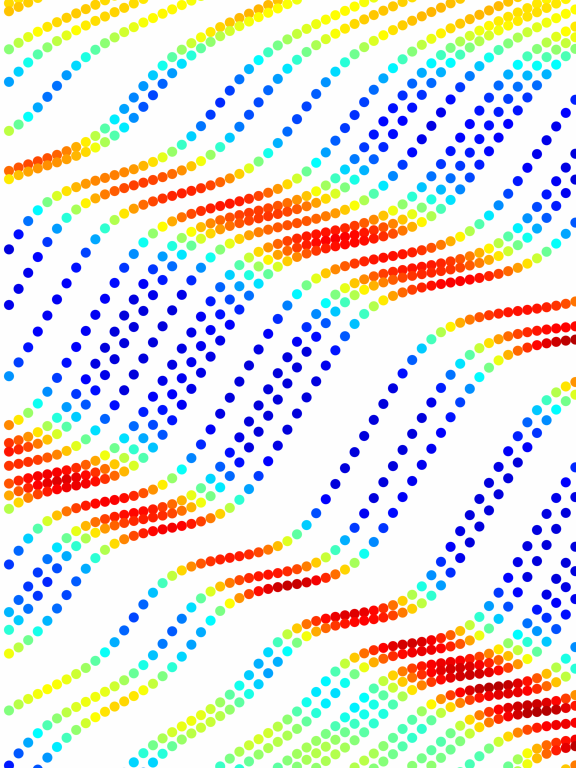
This pattern is drawn by a Shadertoy shader. Its source:

```glsl
float hash(float n) {
    return fract(sin(n * 12.9898 + 4.1) * 43758.547);
}

// One slow band: x = label offset, yz = its gradient across and down
vec3 jam(vec2 p, float centre, float slope, float density, float width) {
    float t = tanh((p.y - centre) / width);
    float g = density * (1.0 - t * t);
    return vec3(density * width * t, -slope * g, g);
}

// Car label, constant along each path, with its gradient
vec3 traffic(vec2 p) {
    float u = p.x;
    vec3 flow = vec3(1.5 * u + p.y, 1.5, 1.0);
    flow += jam(p, 0.02, 0.0, 2.3, 0.07);
    flow += jam(p, 0.275 + 0.15 * u + 0.16 * u * u, 0.15 + 0.32 * u, 2.6, 0.055 + 0.04 * u);
    flow += jam(p, 0.79 + 0.42 * u + 0.06 * u * u, 0.42 + 0.12 * u, 2.4, 0.075);
    flow += jam(p, 1.17 + 0.24 * u, 0.24, 1.6 - 1.1 * u, 0.08);
    return flow;
}

// Rainbow ramp: dark red when slow, deep blue when fast
vec3 speedColour(float speed) {
    float t = clamp(0.97 + speed * (0.085 * speed - 0.72), 0.09, 0.97);
    return clamp(1.5 - abs(4.0 * t - vec3(3.0, 2.0, 1.0)), 0.0, 1.0);
}

void mainImage(out vec4 fragColor, in vec2 fragCoord) {
    // Canvas width is one unit, y runs downward
    vec2 p = vec2(fragCoord.x, iResolution.y - fragCoord.y) / iResolution.x;
    float pixel = 1.0 / iResolution.x;
    float carsPerLabel = 22.0;
    vec3 colour = vec3(0.995);

    // Time steps are evenly spaced columns
    float firstColumn = floor((p.x - 0.0156) * 60.0);
    for (int c = 0; c < 2; c++) {
        float column = firstColumn + float(c);
        if (column < 0.0) continue;
        vec2 start = vec2(0.0156 + column / 60.0, p.y);
        float nearest = round(traffic(start).x * carsPerLabel);

        for (int k = -1; k <= 1; k++) {
            float car = nearest + float(k);
            // Missing cars leave gaps between platoons, at most four wide
            if (hash(car) > 0.42 && mod(car, 5.0) > 0.5) continue;
            float label = (car + 0.3 * (hash(car + 57.0) - 0.5)) / carsPerLabel;

            // Newton steps place the dot on its path
            vec2 dot = start;
            for (int n = 0; n < 2; n++) {
                vec3 f = traffic(dot);
                dot.y += (label - f.x) / f.z;
            }
            vec3 flow = traffic(dot);
            float speed = flow.y / flow.z + 0.12 * (hash(car + 131.0) - 0.5);
            float edge = length(p - dot) - 0.0087;
            float cover = 1.0 - smoothstep(-0.7 * pixel, 0.7 * pixel, edge);
            colour = mix(colour, speedColour(speed), cover);
        }
    }
    fragColor = vec4(colour, 1.0);
}
```
